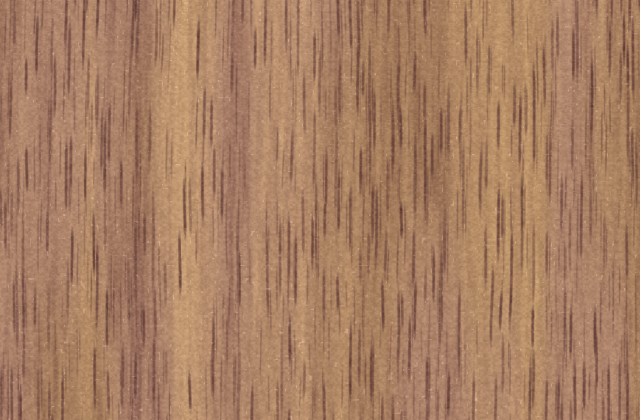
Reproduce this texture procedurally as a Shadertoy shader.

```glsl
// Straight-grained brown wood with soft vertical bands and dark purple pores.

float hash(vec2 p) {
    return fract(sin(dot(p, vec2(127.1, 311.7))) * 43758.5453);
}

float noise(vec2 p) {
    vec2 i = floor(p), f = fract(p);
    f = f * f * (3.0 - 2.0 * f);
    return mix(mix(hash(i), hash(i + vec2(1, 0)), f.x),
               mix(hash(i + vec2(0, 1)), hash(i + vec2(1, 1)), f.x), f.y);
}

// Soft vertical band around a centre line
float band(float x, float centre, float width) {
    float d = (x - centre) / width;
    return exp(-d * d);
}

// One layer of thin tapered dashes, at most one per cell
float pores(vec2 p, vec2 cell, float share, float halfWidth, float seed) {
    float column = floor(p.x / cell.x);
    float y = p.y / cell.y + hash(vec2(column, seed)) * 7.0;
    vec2 id = vec2(column, floor(y) + seed * 13.0);
    float present = step(hash(id + 3.7), share);
    float centre = mix(0.25, 0.75, hash(id + 9.1)) * cell.x;
    float reach = mix(0.25, 0.49, hash(id + 5.3));
    float along = abs(fract(y) - 0.5) / reach;
    float taper = 1.0 - smoothstep(0.45, 1.0, along);
    float d = abs(p.x - column * cell.x - centre);
    float soft = max(0.0022, 1.0 / iResolution.y);
    float line = 1.0 - smoothstep(-soft, soft, d - halfWidth * (0.4 + 0.6 * taper));
    return present * line * taper * mix(0.5, 1.0, hash(id + 1.9));
}

void mainImage(out vec4 fragColor, in vec2 fragCoord) {
    vec2 uv = fragCoord / iResolution.y;

    // Gentle sway and a slight lean of the fibres
    vec2 p = uv;
    p.x += 0.022 * (noise(uv * vec2(2.5, 1.6)) - 0.5) - 0.012 * uv.y;
    p.x += 0.004 * (noise(uv * vec2(22.0, 9.0)) - 0.5);

    // Broad light and dark bands
    float light = band(p.x, 0.445, 0.07) + 0.5 * band(p.x, 0.64, 0.07)
                + 0.95 * band(p.x, 1.13, 0.055) + 0.8 * band(p.x, 1.26, 0.04)
                + 0.45 * band(p.x, 0.2, 0.02);
    float dark = 0.6 * band(p.x, 0.54, 0.03) + 0.5 * band(p.x, 0.98, 0.08)
               + 0.3 * band(p.x, 0.33, 0.04);
    float tone = 0.43 + 0.33 * light - 0.3 * dark;

    // Fibre streaks, from wide to fine
    tone += 0.34 * (noise(p * vec2(28.0, 1.3)) - 0.5);
    tone += 0.30 * (noise(p * vec2(75.0, 3.0) + 17.0) - 0.5);
    tone += 0.20 * (noise(p * vec2(150.0, 9.0) + 41.0) - 0.5);
    tone = clamp(tone, 0.0, 1.0);

    vec3 color = mix(vec3(0.55, 0.39, 0.29), vec3(0.69, 0.53, 0.385), smoothstep(0.0, 0.5, tone));
    color = mix(color, vec3(0.79, 0.63, 0.44), smoothstep(0.45, 1.0, tone));

    // Pink cast away from the light bands
    float pink = noise(p * vec2(9.0, 1.5) + 5.0) - 0.5 * light;
    color += vec3(0.0, -0.005, 0.04) * smoothstep(0.1, 0.8, pink);

    // Pores crowd into the darker wood
    float crowd = clamp(1.0 - 0.35 * light + 0.4 * dark, 0.5, 1.3);
    float pore = 0.0;
    for (float i = 0.0; i < 3.0; i++) {
        vec2 q = p + vec2(0.013, 0.21) * i;
        pore = max(pore, pores(q, vec2(0.041 - 0.006 * i, 0.34 - 0.06 * i), 0.5 * crowd, 0.0032, i + 1.0));
        pore = max(pore, 0.65 * pores(q, vec2(0.019 + 0.003 * i, 0.17 + 0.04 * i), 0.34 * crowd, 0.0018, i + 6.0));
    }
    pore *= 0.75 + 0.4 * noise(uv * vec2(120.0, 60.0));
    color = mix(color, vec3(0.39, 0.24, 0.22), clamp(0.85 * pore, 0.0, 1.0));

    // Mottled surface and small pale flecks
    float grain = noise(uv * 170.0) + 0.7 * noise(uv * 310.0 + 23.0) - 0.85;
    color += 0.075 * grain * vec3(1.0, 0.95, 0.85);
    color += 0.11 * smoothstep(0.84, 1.0, noise(uv * vec2(150.0, 125.0) + 61.0));

    fragColor = vec4(clamp(color, 0.0, 1.0), 1.0);
}
```
